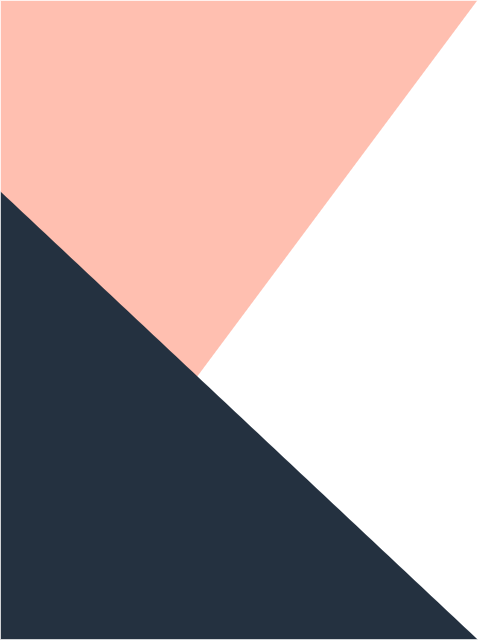
This background is drawn by a Shadertoy shader. Its source:

```glsl
// Flat geometric backdrop: a coral wedge and a navy triangle on white, with a thin pale margin.

const vec3 WHITE = vec3(1.0);
const vec3 CORAL = vec3(1.0, 0.749, 0.690);
const vec3 NAVY  = vec3(0.141, 0.192, 0.251);

const float ASPECT = 0.746;   // width over height of the layout
const float MARGIN = 0.00123; // pale rim, in canvas heights

// Signed distance to the line a-b, positive on its left side
float leftOfLine(vec2 p, vec2 a, vec2 b) {
    vec2 dir = normalize(b - a);
    return dir.x * (p.y - a.y) - dir.y * (p.x - a.x);
}

// Signed distance to the border of a rectangle, positive inside
float insideRect(vec2 p, vec2 low, vec2 high) {
    vec2 d = min(p - low, high - p);
    return min(d.x, d.y);
}

// Antialiased coverage of a region that is positive inside
float coverage(float dist, float pixel) {
    return clamp(0.5 + dist / pixel, 0.0, 1.0);
}

void mainImage(out vec4 fragColor, in vec2 fragCoord) {
    vec2 size = vec2(ASPECT, 1.0);
    vec2 p = fragCoord / iResolution.xy * size;
    float pixel = 1.0 / iResolution.y;

    // Corners of the composition
    vec2 navyTop   = vec2(0.0026, 0.6990);
    vec2 navyRight = vec2(0.7435, 0.0026);
    vec2 coralTop  = vec2(0.7435, 0.9974);
    vec2 coralLow  = vec2(0.3086, 0.4128);

    // Coral wedge, then the navy triangle over it
    float coral = coverage(leftOfLine(p, coralLow, coralTop), pixel);
    float navy  = coverage(leftOfLine(p, navyRight, navyTop), pixel);
    vec3 color = mix(WHITE, CORAL, coral);
    color = mix(color, NAVY, navy);

    // Pale margin around the canvas
    float frame = coverage(insideRect(p, vec2(MARGIN), size - MARGIN), pixel);
    color = mix(WHITE, color, frame);

    fragColor = vec4(color, 1.0);
}
```
